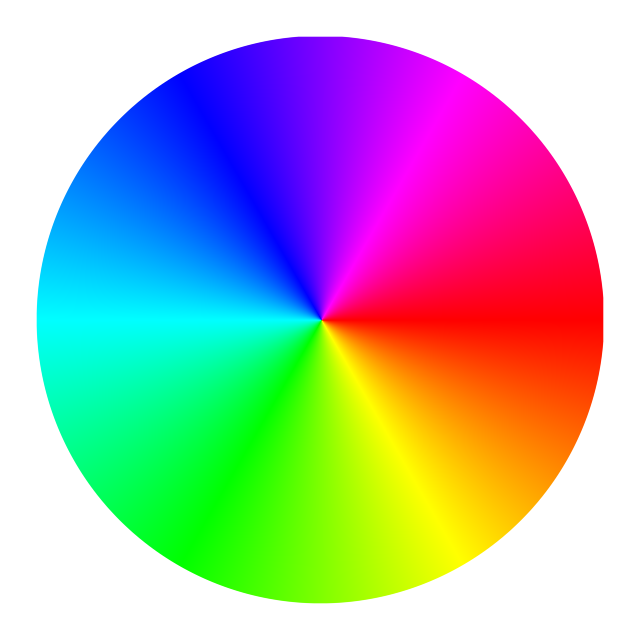
A three.js fragment shader for this background:

```glsl
// Draws a full-saturation hue wheel on a white ground.
#define DISC_CENTER vec2(0.5006, 0.5006)
#define DISC_RADIUS 0.4434
#define HUE_CENTER vec2(0.5026, 0.4997)
#define CLIP_HALF_SIZE 0.4427
#define EDGE_SOFTNESS 0.001
#define GROUND_COLOR vec3(1.0)

varying vec2 vUv;

const float TAU = 6.283185;

// Pure hue in turns: red, yellow, green, cyan, blue, magenta
vec3 hueToRgb(float hue) {
  vec3 channelHue = fract(hue + vec3(0.0, 2.0, 1.0) / 3.0);
  return clamp(abs(channelHue * 6.0 - 3.0) - 1.0, 0.0, 1.0);
}

// Disc trimmed very slightly by a centered square
float discDistance(vec2 p) {
  float disc = length(p - DISC_CENTER) - DISC_RADIUS;
  vec2 fromMiddle = abs(p - 0.5);
  float square = max(fromMiddle.x, fromMiddle.y) - CLIP_HALF_SIZE;
  return max(disc, square);
}

void main() {
  // Hue runs clockwise from red on the right
  vec2 ray = vUv - HUE_CENTER;
  vec3 wheelColor = hueToRgb(-atan(ray.y, ray.x) / TAU);

  // Smooth rim
  float coverage = 1.0 - smoothstep(-EDGE_SOFTNESS, EDGE_SOFTNESS, discDistance(vUv));
  gl_FragColor = vec4(mix(GROUND_COLOR, wheelColor, coverage), 1.0);
}
```
